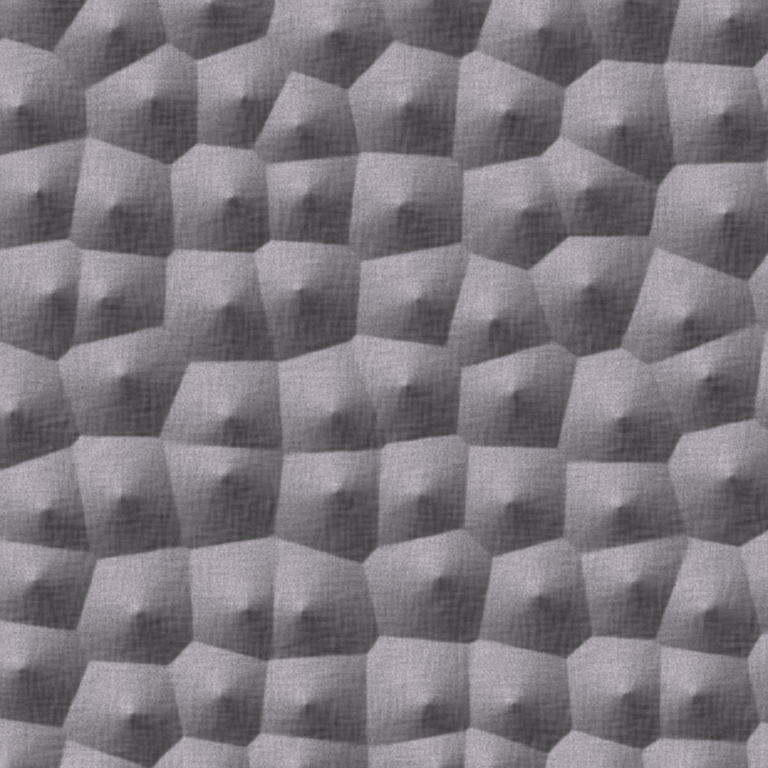
A Shadertoy shader for this texture:

```glsl
vec2 hash2(vec2 cell)
{
    vec3 q = fract(cell.xyx * vec3(0.1031, 0.1030, 0.0973));
    q += dot(q, q.yzx + 33.33);
    return fract((q.xx + q.yz) * q.zy);
}

float gradientNoise(vec2 p)
{
    vec2 i = floor(p), f = fract(p);
    vec2 u = f * f * f * (f * (f * 6.0 - 15.0) + 10.0);
    vec2 right = vec2(1.0, 0.0), up = vec2(0.0, 1.0);
    float a = dot(hash2(i) * 2.0 - 1.0, f);
    float b = dot(hash2(i + right) * 2.0 - 1.0, f - right);
    float c = dot(hash2(i + up) * 2.0 - 1.0, f - up);
    float d = dot(hash2(i + 1.0) * 2.0 - 1.0, f - 1.0);
    return mix(mix(a, b, u.x), mix(c, d, u.x), u.y);
}

// Depth below the nearest cone tip, with narrow rounded valleys
float coneDepth(vec2 p, float jitter, float sharpness)
{
    vec2 base = floor(p);
    float sum = 0.0;
    for (int y = -1; y <= 1; y++)
    for (int x = -1; x <= 1; x++)
    {
        vec2 cell = base + vec2(x, y);
        vec2 tip = cell + 0.5 + jitter * (hash2(cell + 17.0) - 0.5);
        vec2 d = p - tip;
        float depth = pow(dot(d, d) + 0.0004, 0.48);
        sum += exp(-sharpness * depth);
    }
    return -log(sum) / sharpness;
}

// Surface depth with slight unevenness
float surfaceDepth(vec2 p)
{
    vec2 wobble = vec2(gradientNoise(p * 5.0), gradientNoise(p * 5.0 + 40.0));
    return coneDepth(p + 0.012 * wobble, 0.54, 85.0) + 0.02 * gradientNoise(p * 3.0 + 9.0);
}

// Slope of the surface towards the light
float slopeTowards(vec2 p, vec2 light, float stepSize)
{
    vec2 offset = light * stepSize;
    return (surfaceDepth(p + offset) - surfaceDepth(p - offset)) / (2.0 * stepSize);
}

// Crossed threads of a coarse cloth
float weave(vec2 uv, float fine, float coarse)
{
    float upright = gradientNoise(uv * vec2(fine, coarse) + 60.0);
    float level = gradientNoise(uv * vec2(coarse, fine) + 120.0);
    return upright + level;
}

// Threads lit from one side
float embossedWeave(vec2 uv, vec2 light, float stepSize)
{
    vec2 offset = light * stepSize;
    return weave(uv - offset, 150.0, 42.0) - weave(uv + offset, 150.0, 42.0);
}

void mainImage(out vec4 fragColor, in vec2 fragCoord)
{
    vec2 uv = fragCoord / iResolution.y;
    vec2 lightDirection = normalize(vec2(-0.55, 0.84));
    vec2 threadLight = normalize(vec2(-1.0, 1.0));
    vec2 cellPosition = uv * 7.9 + vec2(0.2, 9.7);

    // Lit cones
    float slope = slopeTowards(cellPosition, lightDirection, 0.01);
    float tone = 0.487 + 0.182 * slope;

    // Cloth in the shade, grain in the light
    float lit = smoothstep(-0.8, 0.8, slope);
    tone += mix(0.078, 0.06, lit) * embossedWeave(uv, threadLight, 0.0018);
    tone += mix(0.045, 0.12, lit) * gradientNoise(uv * 310.0 + 200.0);

    vec3 mauveTint = vec3(1.01, 0.97, 1.02);
    fragColor = vec4(clamp(tone * mauveTint, 0.0, 1.0), 1.0);
}
```
